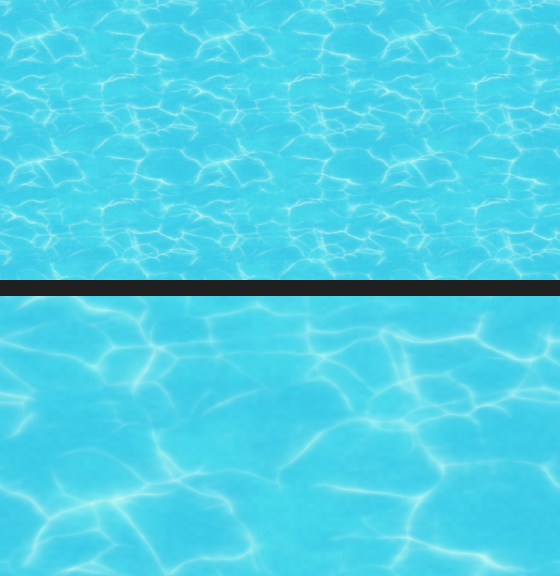
Top: the whole. Bottom: its middle third, enlarged.
This texture is drawn by a Shadertoy shader. Its source:

```glsl
// Sunlit swimming pool water: a repeating tile of fine, broken caustic lines.

const vec2 TILE_SIZE = vec2(0.6667, 0.4453);     // in canvas heights
const vec3 DEEP_BLUE = vec3(0.228, 0.797, 0.906);
const vec3 POOL_BLUE = vec3(0.272, 0.848, 0.922);
const vec3 SUNLIGHT = vec3(0.82, 0.99, 0.96);
const vec2 LARGE_CELLS = vec2(4.0, 5.0);         // caustic cells per tile
const vec2 SMALL_CELLS = vec2(8.0, 10.0);
const float JITTER = 0.95;
const float WARP = 0.11;                         // bend of the lines, in tiles
const float CORE_LIGHT = 0.62;
const float HALO_LIGHT = 0.17;
const float SMALL_LIGHT = 0.5;
const float GRAIN = 0.02;

float hash(vec2 p) {
    return fract(sin(dot(p, vec2(127.1, 311.7))) * 43758.5453);
}

// Value noise that repeats after `period` cells, one tile wide
float tileNoise(vec2 tile, vec2 period, float seed) {
    vec2 p = tile * period;
    vec2 cell = floor(p);
    vec2 f = fract(p);
    f = f * f * f * (f * (f * 6.0 - 15.0) + 10.0);
    vec2 lo = mod(cell, period) + seed;
    vec2 hi = mod(cell + 1.0, period) + seed;
    return mix(mix(hash(lo), hash(vec2(hi.x, lo.y)), f.x),
               mix(hash(vec2(lo.x, hi.y)), hash(hi), f.x), f.y);
}

float tileFbm(vec2 tile, vec2 period, float seed) {
    float sum = 0.0;
    float weight = 0.57;
    for (int i = 0; i < 3; i++) {
        sum += weight * tileNoise(tile, period, seed);
        period *= 2.0;
        seed += 17.0;
        weight *= 0.5;
    }
    return sum;
}

vec2 cellPoint(vec2 cell, vec2 period, float seed) {
    vec2 id = mod(cell, period) + seed;
    return 0.5 + JITTER * (vec2(hash(id), hash(id + 53.7)) - 0.5);
}

// Light along the borders of Voronoi cells; it gathers where borders meet
float caustics(vec2 tile, vec2 period, float coreWidth, float haloWidth, float seed) {
    vec2 p = tile * period;
    vec2 cell = floor(p);
    vec2 f = fract(p);
    vec2 nearest = vec2(0.0);
    vec2 nearestCell = vec2(0.0);
    float best = 1e3;
    for (int y = -1; y <= 1; y++)
    for (int x = -1; x <= 1; x++) {
        vec2 offset = vec2(x, y);
        vec2 r = offset + cellPoint(cell + offset, period, seed) - f;
        float d = dot(r, r);
        if (d < best) {
            best = d;
            nearest = r;
            nearestCell = offset;
        }
    }
    float light = 0.0;
    for (int y = -2; y <= 2; y++)
    for (int x = -2; x <= 2; x++) {
        if (x == 0 && y == 0) continue;
        vec2 offset = nearestCell + vec2(x, y);
        vec2 r = offset + cellPoint(cell + offset, period, seed) - f;
        float border = dot(0.5 * (nearest + r), normalize(r - nearest));
        light += CORE_LIGHT * exp(-border / coreWidth)
               + HALO_LIGHT * exp(-border / haloWidth);
    }
    return light;
}

void mainImage(out vec4 fragColor, in vec2 fragCoord) {
    vec2 tile = fragCoord / iResolution.y / TILE_SIZE;

    // Bend the lines with slow and fine waves
    vec2 bend = vec2(tileFbm(tile, vec2(5.0, 5.0), 3.0),
                     tileFbm(tile, vec2(6.0, 4.0), 41.0)) - 0.5;
    vec2 bent = tile + WARP * bend;

    // Fade the lines in and out so that they break into strands
    float largeFade = smoothstep(0.25, 0.82, tileFbm(tile, vec2(8.0, 10.0), 71.0));
    float smallFade = smoothstep(0.30, 0.80, tileFbm(tile, vec2(7.0, 9.0), 97.0));
    float light = largeFade * caustics(bent, LARGE_CELLS, 0.030, 0.10, 19.0)
                + smallFade * SMALL_LIGHT
                * caustics(bent + 0.37, SMALL_CELLS, 0.05, 0.13, 29.0);

    // Fine shimmer in the lit parts
    light *= 0.7 + 0.6 * tileNoise(bent, vec2(44.0, 60.0), 7.0);

    // Small, flat swells and a faint grain tint the water
    float swell = smoothstep(0.15, 0.85, tileFbm(bent, vec2(6.0, 10.0), 131.0));
    vec3 color = mix(DEEP_BLUE, POOL_BLUE, swell);
    color = mix(color, SUNLIGHT, 1.0 - exp(-1.1 * light));
    color += GRAIN * (tileNoise(tile, vec2(90.0, 80.0), 151.0) - 0.5);
    fragColor = vec4(color, 1.0);
}
```
